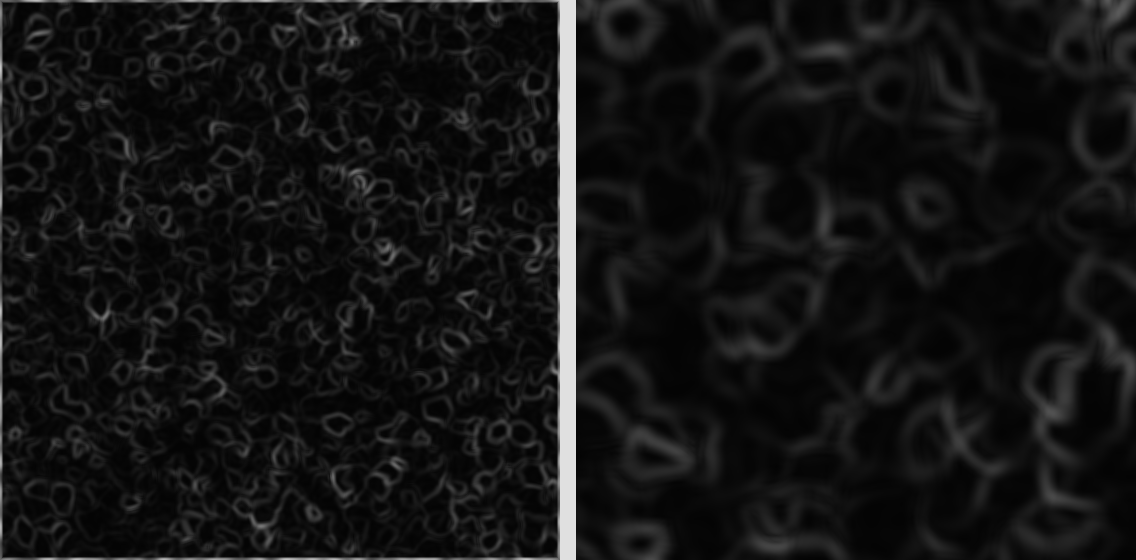
Left, the full canvas; right, a detail of the centre.
A Shadertoy shader for this texture:

```glsl
// Dim grey web of soft, broken rings on black, with a pale blotchy frame.
// Layers of rounded polygons paint over each other in a height field; its
// slope, averaged over a small grid, lights the outlines left visible.

#define LAYERS 3
#define CELLS 23.0         // polygons across the canvas
#define EDGE_WIDTH 0.0145  // width of a polygon's soft edge
#define LEVEL_RANGE 0.18   // height of the tallest polygon
#define GRAIN_SCALE 40.0
#define GRAIN_HEIGHT 0.065
#define WARP 0.010
#define PATCHINESS 0.8     // how much the rings fade along their length
#define SLOPE_STEP 0.0038  // spacing of the slope grid
#define FRAME_WIDTH 0.0042
#define FRAME_LIGHT 0.50
#define FLOOR_LIGHT 0.014

const float TAU = 6.2831853;

vec4 hash42(vec2 p) {
    vec4 q = fract(p.xyxy * vec4(0.1031, 0.1030, 0.0973, 0.1099));
    q += dot(q, q.wzxy + 33.33);
    return fract((q.xxyz + q.yzzw) * q.zywx);
}

float gradientNoise(vec2 p) {
    vec2 cell = floor(p), f = fract(p);
    vec2 u = f * f * f * (f * (f * 6.0 - 15.0) + 10.0);
    vec4 corner;
    for (int i = 0; i < 4; i++) {
        vec2 o = vec2(i & 1, i >> 1);
        float angle = TAU * hash42(cell + o + 71.0).x;
        corner[i] = dot(vec2(cos(angle), sin(angle)), f - o);
    }
    return mix(mix(corner.x, corner.y, u.x), mix(corner.z, corner.w, u.x), u.y);
}

// Signed distance-like value of a rounded, stretched polygon
float polygon(vec2 p, float radius, float turn, float stretch, float sides) {
    float c = cos(turn), s = sin(turn);
    p = mat2(c, -s, s, c) * p * vec2(stretch, 1.0 / stretch);
    float sector = TAU / sides;
    float angle = mod(atan(p.y, p.x), sector) - 0.5 * sector;
    return length(p) * mix(1.0, cos(angle), 0.6) - radius;
}

// Paints one layer of scattered polygons over the given height
float paintLayer(float height, vec2 p, float seed) {
    float soft = 0.5 * EDGE_WIDTH * CELLS;
    vec2 home = floor(p);
    for (int y = -1; y <= 1; y++)
    for (int x = -1; x <= 1; x++) {
        vec2 cell = home + vec2(x, y);
        vec4 place = hash42(cell + seed);
        vec2 offset = p - cell - 0.1 - 0.8 * place.xy;
        if (dot(offset, offset) > 1.2) continue;
        vec4 shape = hash42(cell + seed + 157.0);
        float radius = mix(0.2, 0.52, place.z);
        float stretch = mix(0.78, 1.28, shape.x);
        float sides = 4.0 + floor(shape.y * 3.0);
        float d = polygon(offset, radius, TAU * place.w, stretch, sides);
        float level = LEVEL_RANGE * mix(0.07, 1.0, shape.z * shape.z);
        level *= shape.w < 0.5 ? -1.0 : 1.0;
        height = mix(level, height, smoothstep(-soft, soft, d));
    }
    return height;
}

float heightField(vec2 p) {
    vec2 bend = vec2(gradientNoise(p * 27.0), gradientNoise(p * 27.0 + 40.0));
    vec2 q = p + WARP * bend;
    float height = 0.0;
    for (int i = 0; i < LAYERS; i++) {
        float k = float(i);
        height = paintLayer(height, q * CELLS + vec2(0.37, 0.61) * k, 31.0 * k + 5.0);
    }
    return height + GRAIN_HEIGHT * gradientNoise(p * GRAIN_SCALE + 9.0);
}

// Mean steepness of the four squares in a 3 by 3 grid of heights
float softSlope(vec2 p) {
    float h[9];
    for (int i = 0; i < 9; i++)
        h[i] = heightField(p + SLOPE_STEP * vec2(i % 3 - 1, i / 3 - 1));
    float sum = 0.0;
    for (int i = 0; i < 4; i++) {
        int k = (i & 1) + 3 * (i >> 1);
        sum += length(vec2(h[k + 4] - h[k], h[k + 3] - h[k + 1]));
    }
    return 0.25 * sum / (SLOPE_STEP * sqrt(2.0));
}

void mainImage(out vec4 fragColor, in vec2 fragCoord) {
    vec2 uv = fragCoord / iResolution.xy;

    // Scaled so a lone edge peaks near its height step
    float light = softSlope(uv) * EDGE_WIDTH / 1.5;

    // Broad patches and breaks along the rings, over a soft black floor
    light *= 1.0 + 0.8 * gradientNoise(uv * 8.0 + 3.0);
    light *= 1.0 + PATCHINESS * gradientNoise(uv * 24.0 + 60.0);
    light = length(vec2(light, FLOOR_LIGHT));

    // Blotchy frame along the canvas border
    vec2 margin = min(uv, 1.0 - uv);
    float frame = 1.0 - smoothstep(0.3, 1.6, min(margin.x, margin.y) / FRAME_WIDTH);
    float blotch = gradientNoise(uv * 32.0 + 15.3);
    light = mix(light, FRAME_LIGHT * (1.0 + 1.1 * blotch), frame);

    fragColor = vec4(vec3(clamp(light, 0.0, 1.0)), 1.0);
}
```
